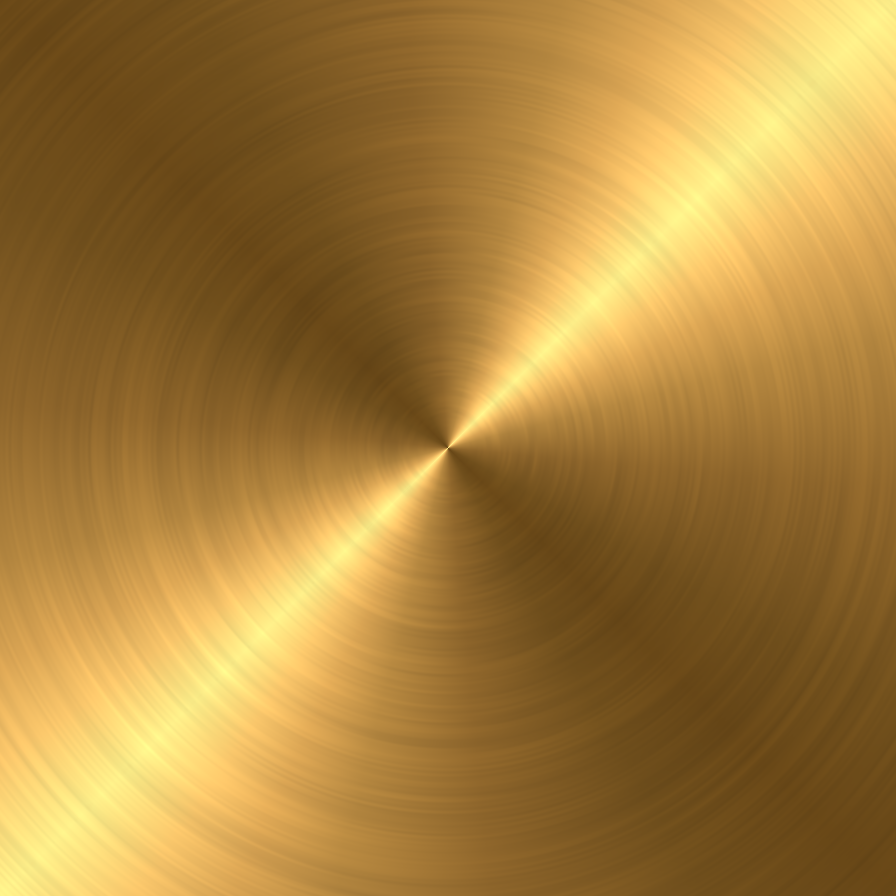
Write a WebGL 1 fragment shader that draws this texture.

```glsl
precision highp float;

// Circular brushed gold: a conic colour ramp with one bright diagonal band,
// covered by fine concentric grooves made of value noise in polar space.
// Groove noise wraps around the circle, so there is no angular seam.

uniform vec2 u_resolution;

const float PI = 3.14159265;

float hash(vec2 p) {
  return fract(sin(dot(p, vec2(127.1, 311.7))) * 43758.5453);
}

// Value noise over (angle, radius) cells; repeats every 'sectors' in x.
float polarNoise(vec2 p, float sectors) {
  vec2 cell = floor(p);
  vec2 f = fract(p);
  f = f * f * (3.0 - 2.0 * f);
  float x0 = mod(cell.x, sectors);
  float x1 = mod(cell.x + 1.0, sectors);
  float inner = mix(hash(vec2(x0, cell.y)), hash(vec2(x1, cell.y)), f.x);
  float outer = mix(hash(vec2(x0, cell.y + 1.0)), hash(vec2(x1, cell.y + 1.0)), f.x);
  return mix(inner, outer, f.y);
}

// Signed groove height; layers too fine for the pixel size fade out.
float grooves(float radius, float turn, float pixel) {
  float sum = 0.0;
  float rings = 34.0;
  float sectors = 5.0;
  float weight = 0.55;
  for (int i = 0; i < 4; i++) {
    float visible = 1.0 - smoothstep(0.6, 1.6, rings * pixel);
    vec2 p = vec2(turn * sectors, radius * rings + float(i) * 37.0);
    sum += (polarNoise(p, sectors) - 0.5) * weight * visible;
    rings *= 2.1;
    sectors += 4.0;
    weight *= 1.12;
  }
  return sum;
}

// Linear step between two stops of the colour ramp.
vec3 addStop(vec3 color, vec3 next, float from, float to, float t) {
  return mix(color, next, clamp((t - from) / (to - from), 0.0, 1.0));
}

// Gold from the highlight (t = 0) to the deepest shade (t = 1).
vec3 goldRamp(float t) {
  vec3 color = vec3(1.0, 0.94, 0.54);
  color = addStop(color, vec3(0.98, 0.78, 0.42), 0.0, 0.11, t);
  color = addStop(color, vec3(0.86, 0.65, 0.33), 0.11, 0.21, t);
  color = addStop(color, vec3(0.71, 0.53, 0.25), 0.21, 0.34, t);
  color = addStop(color, vec3(0.56, 0.40, 0.17), 0.34, 0.56, t);
  color = addStop(color, vec3(0.44, 0.31, 0.11), 0.56, 0.83, t);
  return addStop(color, vec3(0.41, 0.28, 0.09), 0.83, 1.0, t);
}

void main() {
  float size = min(u_resolution.x, u_resolution.y);
  vec2 p = (gl_FragCoord.xy - 0.5 * u_resolution) / size;
  float radius = max(length(p), 0.0001);
  float turn = atan(p.y, p.x) / (2.0 * PI) + 0.5;

  // Angle away from the rising diagonal, scaled to 0..1
  float alignment = abs(dot(p / radius, vec2(sqrt(0.5))));
  float spread = acos(min(alignment, 1.0)) / (0.5 * PI);

  // Grooves bend the reflection a little and shade the metal
  float groove = grooves(radius, turn, 1.0 / size);
  float t = clamp(abs(spread + groove * 0.012), 0.0, 1.0);
  float shade = 1.0 + groove * 0.085 * smoothstep(0.0, 0.06, radius);

  gl_FragColor = vec4(clamp(goldRamp(t) * shade, 0.0, 1.0), 1.0);
}
```
